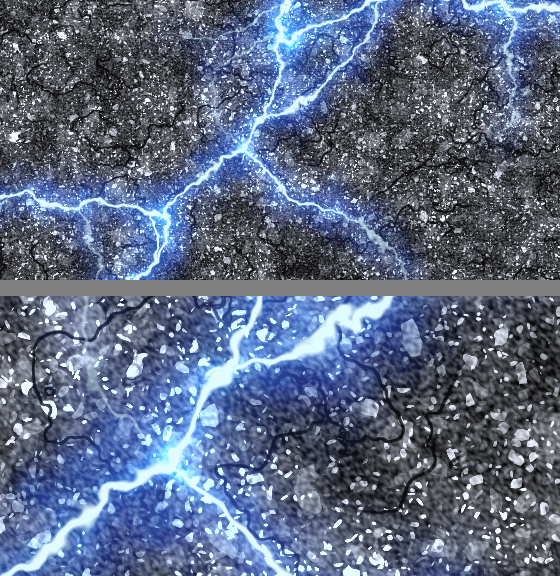
Top, the full canvas; bottom, a detail of the centre.
Write a Shadertoy shader that draws this texture.

```glsl
// Blue lightning forking over dark, gritty asphalt.
// Layers of angular stones, grain and cracks make the ground; noise-warped
// arcs make the bolts, each with a white core, a cyan aura and a blue halo.
#define GROUND_TONE 0.225
#define GRAIN 0.42
#define STONE_CELLS 11.0
#define STONE_SHARE 0.58
#define CORE_WIDTH 0.0085
#define AURA_WIDTH 0.03
#define HALO_WIDTH 0.078
#define JAG 0.5
#define GREY_TINT vec3(0.97, 0.99, 1.05)
#define DEEP_BLUE vec3(0.09, 0.12, 0.42)
#define PALE_BLUE vec3(0.84, 0.95, 1.08)
#define CORE_COLOR vec3(0.88, 0.99, 1.0)

vec3 hash3(vec2 p) {
    vec3 q = fract(p.xyx * vec3(0.1031, 0.1030, 0.0973));
    q += dot(q, q.yxz + 33.33);
    return fract((q.xxy + q.yzz) * q.zyx);
}

float corner(vec2 cell, vec2 f) {
    float angle = 6.2832 * hash3(cell).x;
    return dot(vec2(cos(angle), sin(angle)), f);
}

// Gradient noise, about -0.7 to 0.7
float noise(vec2 p) {
    vec2 i = floor(p), f = fract(p), e = vec2(0, 1);
    vec2 u = f * f * f * (f * (f * 6.0 - 15.0) + 10.0);
    return mix(mix(corner(i, f), corner(i + e.yx, f - e.yx), u.x),
               mix(corner(i + e, f - e), corner(i + 1.0, f - 1.0), u.x), u.y);
}

// One layer of angular stones laid over a grey tone; small ones are whiter
float addStones(float tone, vec2 p, float cells, float fineness, float pixel) {
    vec2 g = p * cells, home = floor(g);
    float soft = pixel * cells * 0.6;
    for (int k = 0; k < 9; k++) {
        vec2 cell = home + vec2(k % 3, k / 3) - 1.0;
        vec3 h = hash3(cell + 71.0 * fineness), s = hash3(cell + 19.7);
        if (h.x > STONE_SHARE) continue;
        float white = step(1.0 - mix(0.08, 0.33, fineness), h.y);
        float angle = 6.2832 * s.z;
        vec2 q = g - cell - 0.2 - 0.6 * s.xy;
        q = mat2(cos(angle), sin(angle), -sin(angle), cos(angle)) * q;
        q *= vec2(1.0, mix(1.0, 2.0, h.z));
        float shape = max(max(abs(q.x), abs(q.y)), abs(q.x + q.y * (0.4 + s.x)) * 0.85);
        shape = mix(shape, length(q), 0.25);
        float radius = mix(0.2, 0.48, s.y) * mix(1.0, mix(0.5, 1.0, fineness), white);
        float cover = 1.0 - smoothstep(-soft, soft, shape - radius);
        float shade = mix(0.16 + 0.58 * s.x, 0.8 + 0.2 * s.x, white);
        tone = mix(tone, shade, cover * mix(0.48, 0.9, white));
    }
    return tone;
}

// Thin jagged line along the zero of a noise, as a distance on the canvas
float crackLine(vec2 p, float scale, float pixel) {
    vec2 bent = p * scale + 0.22 * vec2(noise(p * 19.0), noise(p * 19.0 + 31.0));
    float n = noise(bent + 0.1 * noise(p * 55.0));
    float slope = max(fwidth(n) / pixel, 1.5);
    return 1.0 - smoothstep(0.0008, 0.0012 + pixel, abs(n) / slope);
}

float asphalt(vec2 p, float pixel) {
    float tone = GROUND_TONE + 0.14 * noise(p * 17.0);
    vec2 rough = p + vec2(noise(p * 60.0), noise(p * 60.0 + 40.0)) * 0.006;
    for (int i = 0; i < 5; i++) {
        float cells = STONE_CELLS * pow(1.8, float(i));
        tone = addStones(tone, rough + 3.7 * float(i), cells, float(i) / 4.0, pixel);
    }
    // Broad worn and dark patches
    tone *= 1.0 + 0.65 * noise(p * 4.0 + 12.0) + 0.6 * noise(p * 10.0 + 5.0);
    // Scratchy grain
    tone += GRAIN * (0.5 * noise(p * vec2(90, 130)) + 0.65 * noise(p.yx * 180.0 + p * 40.0));
    // Hairline cracks, broken up by slow masks
    float cracks = crackLine(p + 8.0, 4.0, pixel) * smoothstep(-0.15, 0.1, noise(p * 3.0 + 30.0));
    cracks = max(cracks, crackLine(p + 3.3, 7.0, pixel) * smoothstep(0.0, 0.2, noise(p * 4.0 + 60.0)));
    tone *= 1.0 - 0.8 * cracks;
    return clamp(tone, 0.04, 1.0);
}

// Bowed bolt from a to b; power runs from start to end.
// light holds core, aura and halo.
void bolt(inout vec3 light, vec2 p, vec2 a, vec2 b, float bow, vec2 power, float pixel) {
    vec2 ab = b - a;
    float t = clamp(dot(p - a, ab) / dot(ab, ab), 0.0, 1.0);
    vec2 side = normalize(vec2(-ab.y, ab.x));
    float d = length(p - a - ab * t - side * bow * 4.0 * t * (1.0 - t));
    float s = mix(power.x, power.y, t), w = CORE_WIDTH * (0.3 + 0.7 * s);
    float core = 1.0 - smoothstep(w * 0.35, w + pixel, d);
    light.x = max(light.x, core * min(1.0, 0.25 + s));
    light.y += s * exp(-d / AURA_WIDTH);
    light.z = 1.0 - (1.0 - light.z) * (1.0 - min(s + 0.2, 0.95) * exp(-d * d / (HALO_WIDTH * HALO_WIDTH)));
}

float flare(vec2 p, vec2 center, float size) {
    vec2 d = (p - center) / size;
    return exp(-dot(d, d));
}

void mainImage(out vec4 fragColor, in vec2 fragCoord) {
    vec2 p = fragCoord / iResolution.y;
    float px = 1.0 / iResolution.y;

    // Shared warp keeps forks joined while making them jagged
    vec2 q = p;
    for (float f = 6.0; f < 70.0; f *= 2.1)
        q += JAG / (f + 4.0) * vec2(noise(p * f), noise(p * f + 57.0));

    vec3 light = vec3(0);
    vec2 fork = vec2(0.87, 0.46), knee = vec2(0.6, 0.23), crown = vec2(1.01, 0.86);
    // Trunk and upper forks
    bolt(light, q, vec2(0.45, -0.03), knee, -0.03, vec2(1.0), px);
    bolt(light, q, knee, fork, 0.03, vec2(1.0), px);
    bolt(light, q, fork, crown, -0.03, vec2(1.0), px);
    bolt(light, q, crown, vec2(1.03, 1.05), 0.0, vec2(1.0), px);
    bolt(light, q, crown, vec2(1.42, 1.03), 0.0, vec2(1.0), px);
    bolt(light, q, vec2(0.93, 0.58), vec2(1.35, 1.0), -0.08, vec2(0.8, 0.6), px);
    // Lower forks
    bolt(light, q, vec2(-0.05, 0.28), knee, 0.03, vec2(0.75, 0.85), px);
    bolt(light, q, vec2(0.53, 0.24), vec2(0.44, -0.03), 0.06, vec2(0.8), px);
    bolt(light, q, fork, vec2(1.2, 0.25), -0.04, vec2(0.9, 0.65), px);
    bolt(light, q, vec2(1.2, 0.25), vec2(1.46, -0.03), 0.04, vec2(0.6, 0.1), px);
    bolt(light, q, vec2(0.3, 0.28), vec2(0.37, -0.02), -0.02, vec2(0.4, 0.2), px);
    // Faint side branches
    bolt(light, q, vec2(1.0, 0.97), vec2(0.6, 0.89), 0.05, vec2(0.4, 0.0), px);
    bolt(light, q, crown, vec2(0.77, 0.77), 0.0, vec2(0.35, 0.15), px);
    bolt(light, q, vec2(0.77, 0.77), fork, -0.05, vec2(0.1, 0.2), px);
    // Right-hand strike
    bolt(light, q, vec2(1.54, 1.02), vec2(2.05, 0.99), -0.03, vec2(0.9), px);
    bolt(light, q, vec2(1.79, 0.98), vec2(1.79, 0.5), 0.04, vec2(0.7, 0.05), px);
    bolt(light, q, vec2(1.8, 0.89), vec2(2.05, 0.87), 0.02, vec2(0.25, 0.15), px);

    // Tint the ground, then lay on aura, flares and core
    float tone = asphalt(p, px);
    float halo = clamp(light.z * (1.1 + 0.7 * noise(p * 9.0)), 0.0, 1.0);
    vec3 color = mix(tone * GREY_TINT, mix(DEEP_BLUE, PALE_BLUE, tone), halo);
    float flares = flare(p, crown + vec2(0.05, 0.04), 0.13) + flare(p, vec2(1.78, 1.0), 0.1)
                 + 0.6 * flare(p, knee - vec2(0.03, 0.02), 0.08);
    float glow = light.y + 0.7 * flares;
    color += glow * vec3(0.07, 0.25, 0.33) * (0.8 + 0.5 * noise(p * 25.0));
    color = mix(color, CORE_COLOR, light.x);
    fragColor = vec4(clamp(color, 0.0, 1.0), 1.0);
}
```
